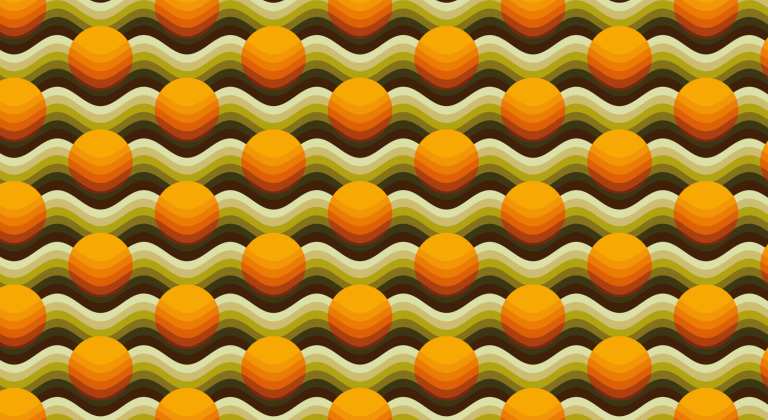
A Shadertoy shader for this pattern:

```glsl
// Staggered banded suns resting on rows of striped retro waves.

// Layout, in units of the canvas height
const vec2  SUN_ORIGIN  = vec2(-0.0571, -0.0079); // one sun, from canvas centre
const float COLUMN_STEP = 0.4119;  // between suns of one row
const float ROW_STEP    = 0.1231;  // between rows, each shifted half a column
const float SUN_RADIUS  = 0.0769;
const float WAVE_HEIGHT = 0.0231;  // amplitude
const float WAVE_LIFT   = 0.0321;  // mean top edge above the sun centre
const float BAND        = 0.0200;  // thickness of one stripe
const float TAU         = 6.2831853;

// Stripes from the top down, after the ground colour
const vec3 GROUND = vec3(0.25, 0.125, 0.03);
const vec3 WAVE_COLORS[5] = vec3[5](
    vec3(0.86, 0.88, 0.66), vec3(0.80, 0.74, 0.44), vec3(0.70, 0.64, 0.07),
    vec3(0.52, 0.45, 0.11), vec3(0.23, 0.21, 0.08));

const vec3 SUN_TOP = vec3(0.97, 0.66, 0.01);
const vec3 SUN_COLORS[5] = vec3[5](
    vec3(0.95, 0.59, 0.03), vec3(0.92, 0.49, 0.02), vec3(0.87, 0.38, 0.03),
    vec3(0.68, 0.25, 0.06), vec3(0.45, 0.16, 0.07));

// Height of the wave's top edge; troughs lie on the sun columns
float waveTop(float x) {
    return WAVE_LIFT - WAVE_HEIGHT * cos(2.0 * TAU * x / COLUMN_STEP);
}

float waveSlope(float x) {
    float k = 2.0 * TAU / COLUMN_STEP;
    return WAVE_HEIGHT * k * sin(k * x);
}

// Offset to the nearest point of a rectangular lattice
vec2 latticeOffset(vec2 p, vec2 cell) {
    return p - cell * floor(p / cell + 0.5);
}

// Offset to the nearest sun: two lattices interleaved
vec2 nearestSun(vec2 p) {
    vec2 cell = vec2(COLUMN_STEP, 2.0 * ROW_STEP);
    vec2 a = latticeOffset(p, cell);
    vec2 b = latticeOffset(p - 0.5 * cell, cell);
    return dot(a, a) < dot(b, b) ? a : b;
}

// Stacks the stripes by depth below the top edge
vec3 stripes(vec3 color, vec3 bands[5], float depth, float soft) {
    for (int i = 0; i < 5; i++) {
        float edge = float(i) * BAND;
        color = mix(color, bands[i], smoothstep(-soft, soft, depth - edge));
    }
    return color;
}

void mainImage(out vec4 fragColor, in vec2 fragCoord) {
    float pixel = 1.0 / iResolution.y;
    vec2 p = (fragCoord - 0.5 * iResolution.xy) * pixel - SUN_ORIGIN;
    float slope = waveSlope(p.x);
    float soft = 0.75 * pixel * sqrt(1.0 + slope * slope);

    // Waves: the wrap falls in the middle of the ground gap
    float halfGap = 0.5 * (ROW_STEP - 5.0 * BAND);
    float depth = mod(waveTop(p.x) - p.y + halfGap, ROW_STEP) - halfGap;
    vec3 color = stripes(GROUND, WAVE_COLORS, depth, soft);
    float below = smoothstep(-soft, soft, depth - 5.0 * BAND);
    color = mix(color, GROUND, below);

    // Suns: their stripes continue the wave beneath
    vec2 q = nearestSun(p);
    vec3 sun = stripes(SUN_TOP, SUN_COLORS, waveTop(q.x) - q.y, soft);
    float rim = length(q) - SUN_RADIUS;
    color = mix(sun, color, smoothstep(-0.75 * pixel, 0.75 * pixel, rim));

    fragColor = vec4(color, 1.0);
}
```
